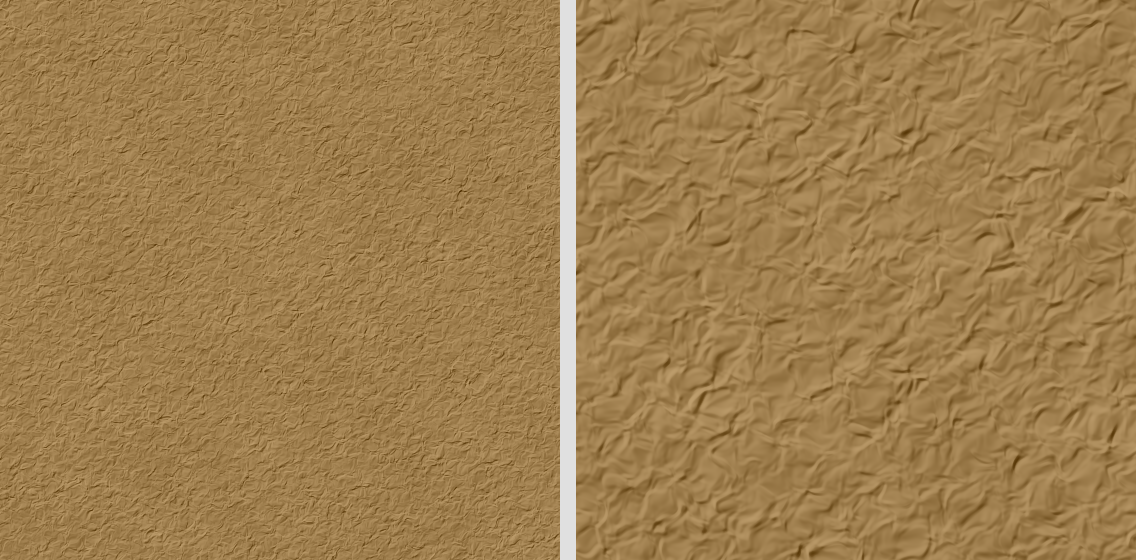
Left: the whole. Right: its middle third, enlarged.
Write a Shadertoy shader that draws this texture.

```glsl
// Sandy ochre plaster with fine wrinkles and short broken creases, lit from the upper left.

const vec3 OCHRE = vec3(0.623, 0.496, 0.305);
const vec2 TO_LIGHT = vec2(-0.58, 0.81);
const float RELIEF_STEP = 0.0020;

vec2 randomGradient(vec2 cell) {
    vec3 q = fract(cell.xyx * vec3(0.1031, 0.1030, 0.0973));
    q += dot(q, q.yzx + 33.33);
    float angle = 6.2832 * fract((q.x + q.y) * q.z);
    return vec2(cos(angle), sin(angle));
}

// Gradient noise, roughly -0.7 to 0.7
float noise(vec2 p) {
    vec2 cell = floor(p);
    vec2 f = p - cell;
    vec2 u = f * f * f * (f * (f * 6.0 - 15.0) + 10.0);
    vec2 e = vec2(0.0, 1.0);
    float a = dot(randomGradient(cell), f);
    float b = dot(randomGradient(cell + e.yx), f - e.yx);
    float c = dot(randomGradient(cell + e.xy), f - e.xy);
    float d = dot(randomGradient(cell + e.yy), f - e.yy);
    return mix(mix(a, b, u.x), mix(c, d, u.x), u.y);
}

vec2 warp(vec2 p, float frequency, float amount) {
    vec2 q = p * frequency;
    return p + amount * vec2(noise(q + 17.3), noise(q + 71.9));
}

// Stretches features along the rising diagonal
vec2 stretchDiagonal(vec2 p, float squeeze) {
    vec2 along = vec2(0.82, 0.57);
    return vec2(dot(p, along) * squeeze, dot(p, vec2(-along.y, along.x)));
}

// Small cliffs that follow noise contours and fade in and out
float brokenLedges(vec2 p, float frequency, float halfWidth) {
    float edge = smoothstep(-halfWidth, halfWidth, noise(p * frequency));
    float presence = smoothstep(-0.08, 0.34, noise(p * frequency * 0.62 + 37.7));
    return (edge - 0.5) * presence;
}

float wrinkles(vec2 p, float frequency) {
    float height = 0.0;
    float amplitude = 0.58;
    for (int i = 0; i < 3; i++) {
        height += amplitude * noise(p * frequency + float(i) * 23.7);
        frequency *= 1.8;
        amplitude *= 0.62;
    }
    return height;
}

float plasterHeight(vec2 p) {
    vec2 q = stretchDiagonal(p, 0.85);
    q = warp(q, 52.0, 0.0075);
    q = warp(q, 125.0, 0.0028);
    return wrinkles(q, 74.0)
         + 0.42 * brokenLedges(q + 3.1, 54.0, 0.08)
         + 0.42 * brokenLedges(q + 5.7, 88.0, 0.12)
         + 0.38 * brokenLedges(q + 8.6, 138.0, 0.18);
}

// Highlights level off softly, steep shaded creases deepen slightly
float shade(float slope) {
    float tone = 0.40 * slope;
    float lit = max(tone, 0.0);
    float dark = max(-tone, 0.0);
    float crease = smoothstep(0.25, 0.5, -slope);
    return lit / (1.0 + 6.0 * lit) - dark / (1.0 + 1.5 * dark) - 0.03 * crease;
}

void mainImage(out vec4 fragColor, in vec2 fragCoord) {
    vec2 p = fragCoord / iResolution.y + 2.0;

    // Relief from the height difference along the light
    vec2 offset = 0.5 * RELIEF_STEP * normalize(TO_LIGHT);
    float slope = plasterHeight(p - offset) - plasterHeight(p + offset);
    float roughness = 1.0 + 0.5 * noise(p * 14.0) + 0.5 * noise(p * 33.0 + 5.0);

    // Faint blotches keep the wall from looking flat
    float blotches = 0.018 * noise(p * 5.0 + 11.0) + 0.016 * noise(p * 13.0)
                   + 0.030 * noise(p * 32.0 + 7.0);
    vec3 color = OCHRE + shade(slope * roughness) + blotches;
    fragColor = vec4(clamp(color, 0.0, 1.0), 1.0);
}
```
